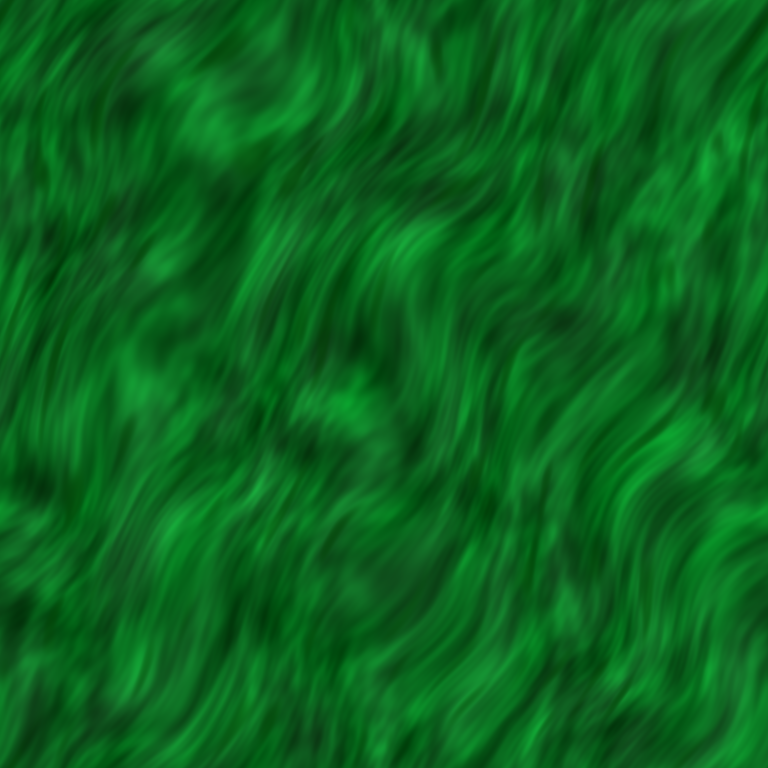
A three.js fragment shader for this texture:

```glsl
// Dense green fur or grass: soft light and dark clumps overlaid with leaning streaks.
// Each layer is gradient noise on a slanted integer lattice that wraps on the unit
// square, so every layer tiles; a wrapping warp bends the strands.

varying vec2 vUv;

// Colours
const vec3 MID_GREEN = vec3(0.040, 0.391, 0.116);
const vec3 LIGHT_STEP = vec3(0.008, 0.071, 0.025); // change per unit of tone
const vec3 GREY_TINT = vec3(0.015, 0.002, 0.013);  // dull or saturated drift
const vec3 CREASE_OLIVE = vec3(0.010, 0.265, 0.020);

// Layer strengths (squares sum to about one)
const float BROAD = 0.50;
const float CLUMP = 0.50;
const float STREAK = 0.50;
const float STRAND = 0.42;
const float FINE = 0.28;
const float HIGHLIGHT_SKEW = 0.06;
const float CREASE_DEPTH = 0.55;
const float WARP = 0.017;

const float TAU = 6.2831853;
const float NOISE_GAIN = 4.7; // brings gradient noise to unit deviation

float hash(vec2 p, float seed) {
  vec3 h = fract(vec3(p.xyx + seed * 17.3) * vec3(0.1031, 0.1030, 0.0973));
  h += dot(h, h.yzx + 33.33);
  return fract((h.x + h.y) * h.z);
}

// Random slope at a lattice cell; cells a whole tile apart share one identity
float cornerSlope(vec2 cell, vec2 offset, vec2 across, vec2 along, float seed) {
  float det = across.x * along.y - across.y * along.x;
  vec2 id = vec2(along.y * cell.x - across.y * cell.y,
                 across.x * cell.y - along.x * cell.x);
  id -= det * floor((id + 0.5) / det);
  float angle = TAU * hash(id, seed);
  return dot(vec2(cos(angle), sin(angle)), offset);
}

// Tiling noise; across and along hold whole-number frequencies of the lattice axes
float slantNoise(vec2 uv, vec2 across, vec2 along, float seed) {
  vec2 q = vec2(dot(uv, across), dot(uv, along));
  vec2 cell = floor(q);
  vec2 f = q - cell;
  vec2 w = f * f * f * (f * (f * 6.0 - 15.0) + 10.0);
  vec2 e = vec2(1.0, 0.0);
  float a = cornerSlope(cell, f, across, along, seed);
  float b = cornerSlope(cell + e.xy, f - e.xy, across, along, seed);
  float c = cornerSlope(cell + e.yx, f - e.yx, across, along, seed);
  float d = cornerSlope(cell + e.xx, f - e.xx, across, along, seed);
  return NOISE_GAIN * mix(mix(a, b, w.x), mix(c, d, w.x), w.y);
}

void main() {
  // Bend the strand direction
  vec2 bend = vec2(slantNoise(vUv, vec2(4.0, 0.0), vec2(0.0, 4.0), 1.0),
                   slantNoise(vUv, vec2(5.0, -1.0), vec2(1.0, 4.0), 2.0));
  vec2 uv = vUv + WARP * bend;

  // Clumps, then ever thinner streaks
  float tone = BROAD * slantNoise(uv, vec2(7.0, -4.0), vec2(3.0, 5.0), 3.0);
  tone += CLUMP * slantNoise(uv, vec2(13.0, -7.0), vec2(4.0, 8.0), 4.0);
  tone += STREAK * slantNoise(uv, vec2(28.0, -15.0), vec2(5.0, 9.0), 5.0);
  tone += STRAND * slantNoise(uv, vec2(50.0, -24.0), vec2(7.0, 13.0), 6.0);
  tone += FINE * slantNoise(uv, vec2(92.0, -52.0), vec2(12.0, 20.0), 7.0);
  tone += HIGHLIGHT_SKEW * (tone * tone - 1.0);

  // Base colour with a slow drift in saturation
  float tint = slantNoise(uv, vec2(17.0, -9.0), vec2(4.0, 6.0), 8.0);
  vec3 color = MID_GREEN + LIGHT_STEP * tone + GREY_TINT * tint;

  // Sparse dark creases between strands
  float gap = slantNoise(uv, vec2(36.0, -15.0), vec2(4.0, 8.0), 9.0);
  float crease = CREASE_DEPTH * smoothstep(1.0, 2.5, gap);
  color = mix(color, min(color, CREASE_OLIVE), crease);

  gl_FragColor = vec4(clamp(color, 0.0, 1.0), 1.0);
}
```
